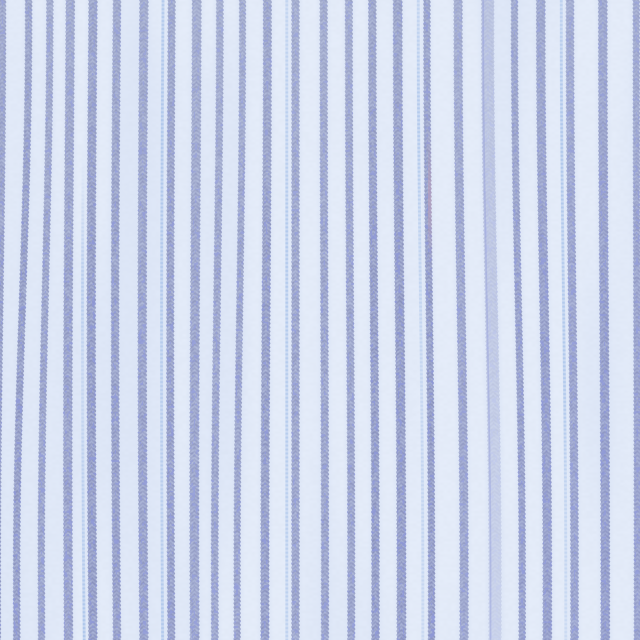
A WebGL 2 fragment shader for this texture:

```glsl
#version 300 es
precision highp float;
// Pale shirting cloth with 25 uneven, gently leaning vertical stripes.
// A loop places each stripe by formula, then adds a chevron weave, ragged
// edges and, beside some stripes, a fine pale blue companion thread.

uniform vec2 u_resolution;
out vec4 outColor;

const int STRIPES = 25;
const float START = 0.006;          // centre of the first stripe
const float PITCH = 0.041;          // mean distance between stripes
const float SQUEEZE = 0.039;        // bunching toward the left
const float RIPPLE = 0.0052;        // uneven spacing
const float RIPPLE_RATE = 1.0927;
const float HALF_WIDTH = 0.0062;
const float WIDTH_VARIATION = 0.0011;
const float SOFTNESS = 0.0011;
const float TOOTH = 0.0062;         // height of one weave row
const float COMPANION_GAP = 0.0135;
const float FAINT_STRIPE = 19.0;
const float FRINGE_STRIPE = 17.0;

const vec3 CLOTH = vec3(0.892, 0.922, 0.974);
const vec3 CLOTH_SHADE = vec3(0.855, 0.892, 0.962);
const vec3 THREAD_DARK = vec3(0.530, 0.560, 0.725);
const vec3 THREAD_LIGHT = vec3(0.685, 0.725, 0.845);
const vec3 THREAD_BLUE = vec3(0.550, 0.590, 0.850);
const vec3 COMPANION = vec3(0.670, 0.770, 0.920);
const vec3 FRINGE_WARM = vec3(0.740, 0.620, 0.720);

// Integer hash to 0..1
float hash(vec2 cell) {
    uvec2 q = uvec2(ivec2(cell)) * uvec2(1597334673u, 3812015801u);
    uint n = (q.x ^ q.y) * 1597334673u;
    n = (n ^ (n >> 15)) * 2246822519u;
    return float((n ^ (n >> 13)) >> 8) / 16777216.0;
}

float noise(vec2 p) {
    vec2 cell = floor(p), f = fract(p);
    f = f * f * (3.0 - 2.0 * f);
    return mix(mix(hash(cell), hash(cell + vec2(1, 0)), f.x),
               mix(hash(cell + vec2(0, 1)), hash(cell + vec2(1, 1)), f.x), f.y);
}

float bump(float x, float centre, float radius) {
    float t = (x - centre) / radius;
    return exp(-t * t);
}

// Coverage of a vertical band around distance zero
float band(float dist, float halfWidth, float soft) {
    return 1.0 - smoothstep(halfWidth - soft, halfWidth + soft, abs(dist));
}

// Stripe centre: even pitch, bunching, ripple and a lean down the cloth
float stripeCentre(float i, float down) {
    float ripple = mix(-1.25, 0.25 + sin(RIPPLE_RATE * (i - 6.0)),
                       smoothstep(2.0, 7.0, i));
    float lean = 0.012 * bump(i, 19.8, 3.0) + 0.004 * bump(i, 15.0, 2.5)
               - 0.019 * bump(i, 1.2, 1.3) - 0.009 * bump(i, 9.6, 1.6);
    float bulge = -0.003 * sin(3.14159 * down) * bump(i, 5.0, 3.0);
    return START + PITCH * i - SQUEEZE * sin(3.14159 * i / float(STRIPES - 1))
         + RIPPLE * ripple + lean * (smoothstep(0.05, 0.9, down) - 0.5) + bulge;
}

// Chevron weave with random light and blue flecks
vec3 weave(vec2 p, float i, float down) {
    float row = p.y / TOOTH + 0.8 * abs(p.x) / TOOTH;
    float chevron = 0.5 + 0.5 * cos(6.28318 * row);
    float grain = noise(vec2(p.x / 0.0032 + 37.0 * i, p.y / 0.0036));
    vec3 color = mix(THREAD_DARK, THREAD_LIGHT, 0.45 * chevron + 0.55 * grain);
    float fleck = noise(vec2(p.x / 0.003 + 91.0 * i, p.y / 0.004 + 400.0));
    color = mix(color, THREAD_BLUE, 0.75 * smoothstep(0.62, 0.85, fleck));
    float blueness = 0.12 * down + 0.12 * smoothstep(14.0, 24.0, i);
    color = mix(color, THREAD_BLUE, blueness);
    return mix(color, THREAD_LIGHT, 0.25 * (1.0 - smoothstep(0.0, 0.5, down)));
}

void main() {
    vec2 uv = gl_FragCoord.xy / u_resolution;
    float down = 1.0 - uv.y;
    float soft = max(SOFTNESS, 0.75 / u_resolution.x);

    // Cloth ground with broad shading and a faint rib
    float shade = noise(uv * vec2(14.0, 2.5) + 5.0);
    vec3 color = mix(CLOTH, CLOTH_SHADE, 0.65 * smoothstep(0.45, 0.95, shade));
    color += 0.012 * (noise(uv / vec2(0.006, 0.004)) - 0.5);
    color = mix(color, CLOTH_SHADE, 0.5 * bump(uv.x, 0.21, 0.03) * (1.0 - down));

    for (int n = 0; n < STRIPES; n++) {
        float i = float(n);
        float dist = uv.x - stripeCentre(i, down);
        if (abs(dist) > 0.03) continue;
        bool faint = i == FAINT_STRIPE;

        // Companion thread, worn in places along its length
        bool paired = i == 4.0 || (i > 4.0 && mod(i, 5.0) == 2.0);
        float side = dist + COMPANION_GAP;
        float stitch = 0.75 + 0.25 * cos(6.28318 * uv.y / TOOTH);
        float wear = 0.45 + 0.55 * noise(vec2(i * 7.0, down * 5.0));
        if (i == 4.0) wear *= smoothstep(0.2, 0.5, down);
        if (paired) color = mix(color, COMPANION, wear * stitch * band(side, 0.0023, soft));

        // Soft halo, then the woven stripe with toothed edges
        float halfWidth = HALF_WIDTH + WIDTH_VARIATION * (2.0 * hash(vec2(i, 3.0)) - 1.0);
        if (faint) halfWidth *= 1.45;
        float tooth = 0.0006 * cos(6.28318 * uv.y / TOOTH + sign(dist) * 1.5);
        float strength = faint ? mix(0.55, 0.28, down) : 0.88 + 0.12 * hash(vec2(i, 8.0));
        color = mix(color, CLOTH_SHADE, 0.55 * band(dist, halfWidth + 0.004, 0.004));
        vec3 thread = weave(vec2(dist, uv.y), i, down);
        if (i == FRINGE_STRIPE)
            thread = mix(thread, FRINGE_WARM, 0.6 * bump(down, 0.31, 0.07) * step(0.0, dist));
        color = mix(color, thread, strength * band(dist, halfWidth + tooth, soft));
        if (faint) color = mix(color, THREAD_BLUE, 0.4 * band(dist + 0.007, 0.0013, soft));
    }
    outColor = vec4(color, 1.0);
}
```
